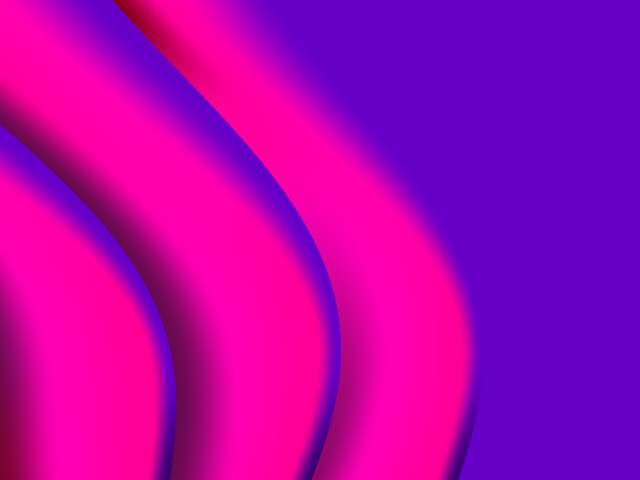
Write a Shadertoy shader that draws this background.

```glsl
// Three overlapping glossy folds in pink and violet, sweeping down a flat violet ground.

const vec3 VIOLET  = vec3(0.40, 0.00, 0.78);
const vec3 MAGENTA = vec3(1.00, 0.00, 0.71);
const vec3 ROSE    = vec3(1.00, 0.00, 0.58);
const vec3 WINE    = vec3(0.40, 0.04, 0.31);
const vec3 EMBER   = vec3(0.52, 0.00, 0.10);

// Edge positions, front to back, at five even heights from top to bottom.
const vec4 EDGE_0 = vec4(-0.694, -0.278, 0.234, 0.608);
const vec4 EDGE_1 = vec4(-0.382, -0.010, 0.469, 0.795);
const vec4 EDGE_2 = vec4(-0.130,  0.241, 0.653, 0.958);
const vec4 EDGE_3 = vec4(-0.021,  0.359, 0.710, 1.009);
const vec4 EDGE_4 = vec4( 0.000,  0.354, 0.649, 0.955);

const float RIM_TOP    = 0.235;  // width of the violet rim at the top
const float RIM_BOTTOM = 0.050;  // and at the bottom
const float RIM_DIM    = 0.45;   // darkening of the rim near the bottom
const vec3 SHADE_WIDTH = vec3(0.135, 0.140, 0.105);

// Quartic through the five edge positions, in Newton form.
vec4 foldEdges(float t) {
    float s = 4.0 * t;
    float b2 = s * (s - 1.0) / 2.0;
    float b3 = b2 * (s - 2.0) / 3.0;
    float b4 = b3 * (s - 3.0) / 4.0;
    return EDGE_0
        + s  * (EDGE_1 - EDGE_0)
        + b2 * (EDGE_2 - 2.0 * EDGE_1 + EDGE_0)
        + b3 * (EDGE_3 - 3.0 * EDGE_2 + 3.0 * EDGE_1 - EDGE_0)
        + b4 * (EDGE_4 - 4.0 * EDGE_3 + 6.0 * EDGE_2 - 4.0 * EDGE_1 + EDGE_0);
}

// Colour at x inside a fold that spans left to right, at depth t from the top.
vec3 foldColor(float x, float left, float right, float t,
               float shadeWidth, float shadeAmount, float ember) {
    float inset = right - x;
    float across = clamp((x - left) / (right - left), 0.0, 1.0);

    // Body: the warmer side moves from left to right on the way down.
    float warm = mix(1.0 - across, across, smoothstep(0.1, 0.7, t));
    vec3 color = mix(MAGENTA, ROSE, smoothstep(0.25, 0.95, warm));

    // Violet rim, broad at the top and thin below.
    float rim = mix(RIM_TOP, RIM_BOTTOM, smoothstep(0.0, 0.75, t));
    color = mix(VIOLET, color, smoothstep(0.12 * rim, rim, inset));
    float dim = (1.0 - smoothstep(0.0, 0.05, inset)) * smoothstep(0.75, 1.0, t);
    color *= 1.0 - RIM_DIM * dim;

    // Shade cast by the fold in front.
    float shade = 1.0 - smoothstep(0.0, shadeWidth, x - left);
    return mix(color, mix(WINE, EMBER, ember), shade * shadeAmount);
}

void mainImage(out vec4 fragColor, in vec2 fragCoord) {
    vec2 p = fragCoord / iResolution.y;
    float t = 1.0 - p.y;
    vec4 edges = foldEdges(t);

    // Shade strength and warmth, front to back.
    float topGlow = 1.0 - smoothstep(0.0, 0.24, t);
    vec3 shadeAmount = vec3(1.0, 1.0, max(topGlow, 0.75 * smoothstep(0.3, 1.0, t)));
    vec3 ember = vec3(0.6 * smoothstep(0.7, 1.0, t), 0.0, 1.0 - smoothstep(0.2, 0.4, t));

    // Paint from back to front.
    vec3 color = VIOLET;
    for (int i = 2; i >= 0; i--) {
        float inset = edges[i + 1] - p.x;
        float soft = fwidth(inset);
        vec3 fold = foldColor(p.x, edges[i], edges[i + 1], t,
                              SHADE_WIDTH[i], shadeAmount[i], ember[i]);
        color = mix(color, fold, smoothstep(-0.5 * soft, 0.5 * soft, inset));
    }
    fragColor = vec4(color, 1.0);
}
```
